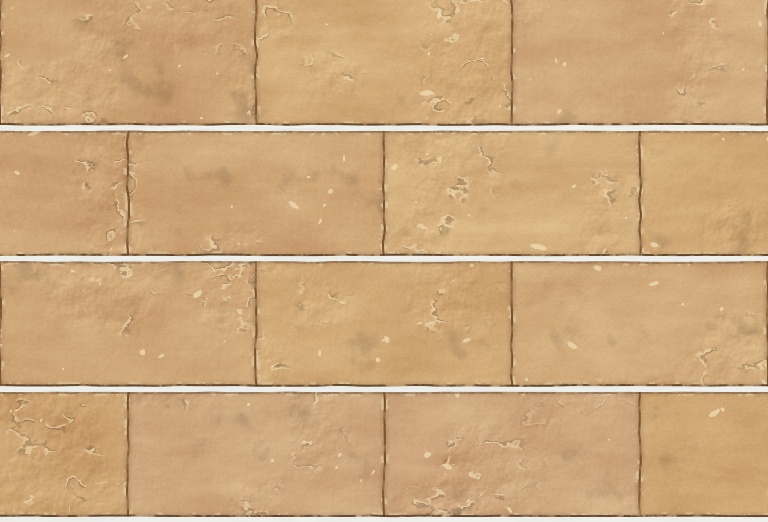
Reproduce this texture procedurally as a Shadertoy shader.

```glsl
// Running-bond wall of worn clay blocks: pale bed lines, hairline dark side joints.
// Each block gets its own offset into layered value noise for tone, streaks and
// grain; creases follow noise contours and chips are scattered by a hashed loop.

#define COLUMNS 3.0
#define ROWS 4.0
#define BED_HALF 0.021
#define JOINT_HALF 0.008
#define WOBBLE 0.014
#define CHIPS 7
#define CLAY_DARK vec3(0.765, 0.590, 0.420)
#define CLAY_LIGHT vec3(0.865, 0.735, 0.555)
#define JOINT_COLOR vec3(0.48, 0.32, 0.18)
#define EDGE_COLOR vec3(0.33, 0.22, 0.12)
#define BED_COLOR vec3(0.93, 0.935, 0.92)
#define CHIP_COLOR vec3(0.94, 0.86, 0.70)

float hash(vec2 p) {
    return fract(sin(dot(p, vec2(127.1, 311.7))) * 43758.5453);
}

vec2 hash2(vec2 p) {
    return vec2(hash(p), hash(p + 17.3));
}

float noise(vec2 p) {
    vec2 i = floor(p), f = fract(p);
    f = f * f * (3.0 - 2.0 * f);
    return mix(mix(hash(i), hash(i + vec2(1, 0)), f.x),
               mix(hash(i + vec2(0, 1)), hash(i + vec2(1, 1)), f.x), f.y);
}

float fbm(vec2 p) {
    float sum = 0.0, amp = 0.5;
    for (int i = 0; i < 5; i++) {
        sum += amp * noise(p);
        p = mat2(0.8, 0.6, -0.6, 0.8) * p * 2.03 + 3.7;
        amp *= 0.5;
    }
    return sum / 0.97;
}

// Pale irregular flecks scattered over one block
float chips(vec2 local, vec2 tile, vec2 size) {
    float cover = 0.0;
    float ragged = 0.6 + 0.8 * fbm(local * 32.0 + tile * 7.0);
    for (int i = 0; i < CHIPS; i++) {
        vec2 seed = tile * 5.1 + float(i) * 2.7;
        vec2 d = local - hash2(seed) * size;
        float a = hash(seed + 4.0) * 3.1416;
        d = mat2(cos(a), -sin(a), sin(a), cos(a)) * d;
        d.x *= mix(0.3, 0.9, hash(seed + 8.0));
        float radius = mix(0.006, 0.024, pow(hash(seed + 6.0), 2.0));
        cover = max(cover, 1.0 - smoothstep(0.7, 1.15, length(d) * ragged / radius));
    }
    return cover;
}

// Clay face: tone, streaks, grain, creases and chips
vec3 clay(vec2 local, vec2 tile, vec2 size) {
    vec2 p = local + hash2(tile + 2.0) * 60.0;
    float cloud = fbm(p * vec2(1.8, 2.6));
    float streak = fbm(p * vec2(2.0, 11.0) + 9.0);
    float grain = noise(p * 62.0) + noise(p * 115.0) - 1.0;
    float tone = 0.47 + 1.0 * (cloud - 0.5) + 0.45 * (streak - 0.5)
               + 0.3 * (hash(tile) - 0.5) + 0.16 * grain;
    vec3 color = mix(CLAY_DARK, CLAY_LIGHT, clamp(tone, -0.25, 1.2));
    color += vec3(0.004, 0.0, -0.024) * (hash(tile + 5.0) - 0.5) * 2.0;

    // Shallow relief lit from the upper left, strongest in patches
    float patches = smoothstep(0.48, 0.72, noise(p * 2.3 + 20.0));
    float relief = fbm(p * 9.0) - fbm(p * 9.0 + vec2(-0.1, 0.13));
    color += relief * mix(0.08, 0.30, patches);

    // Broken creases along contours of the noise
    float contour = fbm(p * vec2(3.2, 4.5) + 31.0) - 0.5;
    float broken = patches * smoothstep(0.42, 0.65, noise(p * 13.0));
    float bright = 1.0 - smoothstep(0.004, 0.028, abs(contour));
    float shadow = 1.0 - smoothstep(0.004, 0.028, abs(contour + 0.035));
    color = mix(color, CHIP_COLOR, 0.65 * bright * broken);
    color *= 1.0 - 0.16 * shadow * broken;

    // Dull stains and pale chips
    color *= 1.0 - 0.09 * smoothstep(0.66, 0.82, fbm(p * 3.6 + 50.0));
    return mix(color, CHIP_COLOR, 0.75 * chips(local, tile, size));
}

void mainImage(out vec4 fragColor, in vec2 fragCoord) {
    vec2 uv = fragCoord / iResolution.xy;
    float px = ROWS / iResolution.y;
    vec2 size = vec2(iResolution.x * ROWS / (iResolution.y * COLUMNS), 1.0);

    // Block layout, with every other course shifted by half a block
    float y = uv.y * ROWS - 0.018;
    float row = clamp(floor(y), 0.0, ROWS - 1.0);
    float x = uv.x * COLUMNS + 0.5 * (1.0 - mod(row, 2.0));
    vec2 wallPos = vec2(x * size.x, y);
    x += (noise(wallPos * vec2(1.0, 9.0)) - 0.5) * WOBBLE / size.x;
    vec2 tile = vec2(floor(x), row);
    vec2 local = vec2(fract(x) * size.x, y - row);
    vec3 color = clay(local, tile, size);

    // Side joints, with worn and chipped rims
    float side = min(local.x, size.x - local.x);
    float bed = y - min(floor(y + 0.5), ROWS - 1.0);
    bed += (noise(wallPos * vec2(5.0, 1.0)) - 0.5) * 0.006;
    float rim = min(side, abs(bed) - BED_HALF);
    float wear = fbm(wallPos * 15.0);
    color *= 1.0 - 0.10 * (1.0 - smoothstep(0.0, 0.05, rim));
    color = mix(color, CHIP_COLOR, 0.6 * smoothstep(0.56, 0.68, wear) * (1.0 - smoothstep(0.015, 0.045, rim)));
    float joint = 1.0 - smoothstep(JOINT_HALF - 0.5 * px, JOINT_HALF + 0.5 * px, side);
    color = mix(color, JOINT_COLOR, joint * mix(0.5, 1.0, smoothstep(0.3, 0.6, wear)));

    // Dark arrises beside the pale bed, heavier above it
    float arris = 1.0 - smoothstep(0.006, 0.006 + px, abs(abs(bed) - BED_HALF - 0.006));
    float weight = bed > 0.0 ? 0.85 : 0.4;
    color = mix(color, EDGE_COLOR, arris * weight * smoothstep(0.25, 0.6, wear));
    float mortar = 1.0 - smoothstep(BED_HALF - 0.5 * px, BED_HALF + 0.5 * px, abs(bed));
    vec3 bedColor = BED_COLOR + 0.03 * (noise(wallPos * vec2(6.0, 30.0)) - 0.5);
    color = mix(color, bedColor, mortar);

    fragColor = vec4(clamp(color, 0.0, 1.0), 1.0);
}
```
